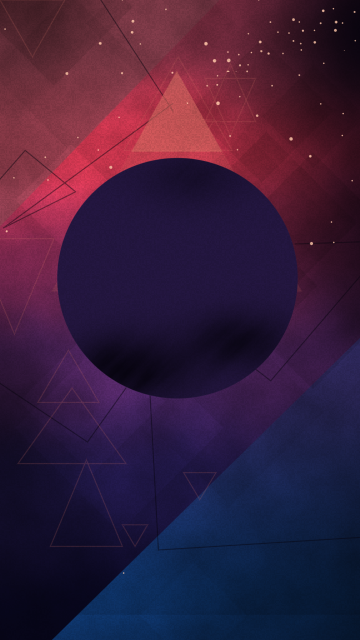
Give the GLSL for this background, as a WebGL 1 fragment shader.

```glsl
precision highp float;
// Dark disc before a triangle on a red-to-indigo dusk, with diagonal facets, thin outlines and stars.
uniform vec2 u_resolution;

// Lengths are in canvas widths; the canvas is about 1.78 tall.
const vec2 DISC_CENTER = vec2(0.493, 1.005);
const float DISC_RADIUS = 0.334;
const vec2 TRI_APEX = vec2(0.491, 1.581);
const float LINE_WIDTH = 0.0028;
const float STAR_CELLS = 34.0;
const vec3 NIGHT = vec3(0.03, 0.025, 0.11);
const vec3 INDIGO = vec3(0.115, 0.085, 0.26);
const vec3 VIOLET = vec3(0.30, 0.14, 0.36);
const vec3 PLUM = vec3(0.50, 0.16, 0.32);
const vec3 RED = vec3(0.76, 0.20, 0.29);
const vec3 ROSE = vec3(0.54, 0.20, 0.28);
const vec3 DUSTY = vec3(0.53, 0.26, 0.31);
const vec3 PEACH = vec3(0.82, 0.43, 0.38);
const vec3 BLUE = vec3(0.05, 0.20, 0.40);
const vec3 SLATE = vec3(0.16, 0.15, 0.34);
const vec3 DISC_COLOR = vec3(0.135, 0.085, 0.245);
const vec3 BLACK = vec3(0.02, 0.01, 0.05);
const vec3 STAR_COLOR = vec3(1.0, 0.78, 0.66);

float pixel;

float hash(vec2 p) {
  p = fract(p * vec2(0.1031, 0.1137));
  p += dot(p, p.yx + 33.33);
  return fract((p.x + p.y) * p.x * 7.13);
}

float noise(vec2 p) {
  vec2 i = floor(p), f = fract(p);
  f *= f * (3.0 - 2.0 * f);
  return mix(mix(hash(i), hash(i + vec2(1, 0)), f.x),
             mix(hash(i + vec2(0, 1)), hash(i + 1.0), f.x), f.y);
}

float fbm(vec2 p) {
  float sum = 0.0, gain = 0.5;
  for (int i = 0; i < 5; i++) {
    sum += gain * noise(p);
    p = mat2(1.6, 1.2, -1.2, 1.6) * p + 7.3;
    gain *= 0.5;
  }
  return sum;
}

float spot(vec2 p, vec2 c, vec2 r) { vec2 q = (p - c) / r; return exp(-dot(q, q)); }
float fill(float d) { return 1.0 - smoothstep(-pixel, pixel, d); }
float stroke(float d) { return fill(abs(d) - LINE_WIDTH * 0.5); }

// Isosceles triangle; a negative height points it downward.
float triangle(vec2 p, vec2 apex, float height, float halfBase) {
  vec2 q = p - apex;
  q.y *= -sign(height);
  float k = halfBase / abs(height);
  return max(q.y - abs(height), (abs(q.x) - q.y * k) / sqrt(1.0 + k * k));
}

float segment(vec2 p, vec2 a, vec2 b) {
  vec2 e = b - a;
  return length(p - a - e * clamp(dot(p - a, e) / dot(e, e), 0.0, 1.0));
}

vec3 sky(vec2 p) {
  float y = p.y + (fbm(p * 4.0) - 0.5) * 0.16;
  vec3 c = mix(NIGHT, INDIGO, smoothstep(0.05, 0.48, y));
  c = mix(c, VIOLET, smoothstep(0.45, 0.78, y));
  c = mix(c, PLUM, smoothstep(0.80, 1.08, y));
  c = mix(c, RED, smoothstep(1.05, 1.34, y));
  c = mix(c, ROSE, smoothstep(1.36, 1.65, y));
  float upperLeft = dot(p - vec2(0.61, 1.778), vec2(-0.718, 0.696));
  c = mix(c, DUSTY, 0.75 * fill(-upperLeft));
  c *= 1.0 - 0.45 * spot(p, vec2(0.0, 1.8), vec2(0.28));
  c *= 1.0 - 0.5 * spot(p, vec2(0.0, 0.55), vec2(0.22, 0.4));
  c = mix(c, BLACK, 0.97 * spot(p, vec2(1.04, 1.70), vec2(0.34, 0.42)));
  return mix(c, BLACK, 0.75 * spot(p, vec2(1.06, 1.12), vec2(0.23, 0.42)));
}

// Faint overlapping rotated squares.
float facets(vec2 p) {
  float sum = 0.0;
  for (int i = 0; i < 18; i++) {
    float n = float(i) + 1.0;
    vec2 q = p - vec2(hash(vec2(n, 3.7)), 1.78 * hash(vec2(n, 19.1)));
    q = mat2(0.707, 0.707, -0.707, 0.707) * q;
    float size = 0.07 + 0.17 * hash(vec2(n, 41.3));
    sum += (hash(vec2(n, 67.9)) - 0.5) * fill(max(abs(q.x), abs(q.y)) - size);
  }
  return sum;
}

float darkLines(vec2 p) {
  float d = segment(p, vec2(0.417, 0.678), vec2(0.44, 0.25));
  d = min(d, segment(p, vec2(0.44, 0.25), vec2(1.0, 0.285)));
  d = min(d, segment(p, vec2(0.82, 1.10), vec2(1.0, 1.106)));
  d = min(d, segment(p, vec2(1.0, 1.01), vec2(0.752, 0.72)));
  d = min(d, segment(p, vec2(0.752, 0.72), vec2(0.70, 0.76)));
  d = min(d, segment(p, vec2(0.0, 0.713), vec2(0.243, 0.55)));
  d = min(d, segment(p, vec2(0.243, 0.55), vec2(0.35, 0.70)));
  d = min(d, segment(p, vec2(0.0, 1.28), vec2(0.07, 1.36)));
  d = min(d, segment(p, vec2(0.07, 1.36), vec2(0.21, 1.245)));
  d = min(d, segment(p, vec2(0.21, 1.245), vec2(0.01, 1.145)));
  d = min(d, segment(p, vec2(0.01, 1.145), vec2(0.48, 1.49)));
  return min(d, segment(p, vec2(0.28, 1.778), vec2(0.48, 1.47)));
}

float paleLines(vec2 p) {
  float s = stroke(triangle(p, vec2(0.495, 1.62), 0.26, 0.15));
  s += stroke(triangle(p, vec2(0.64, 1.60), 0.16, 0.07));
  s += stroke(triangle(p, vec2(0.64, 1.40), -0.16, 0.07));
  s += stroke(triangle(p, vec2(0.545, 1.36), -0.085, 0.05));
  s += stroke(triangle(p, vec2(0.09, 1.62), -0.158, 0.09));
  s += stroke(triangle(p, vec2(0.04, 0.85), -0.265, 0.11));
  s += stroke(triangle(p, vec2(0.19, 0.805), 0.145, 0.085));
  s += stroke(triangle(p, vec2(0.20, 0.70), 0.21, 0.15));
  s += stroke(triangle(p, vec2(0.24, 0.50), 0.24, 0.10));
  s += stroke(triangle(p, vec2(0.375, 0.26), -0.06, 0.035));
  return s + stroke(triangle(p, vec2(0.555, 0.39), -0.075, 0.045));
}

float stars(vec2 p) {
  vec2 cell = floor(p * STAR_CELLS);
  vec2 jitter = vec2(hash(cell + 5.3), hash(cell + 81.7));
  float trail = segment(p, vec2(0.64, 1.62), vec2(1.0, 1.73));
  float density = 0.55 * exp(-trail * trail * 450.0) + 0.09 * smoothstep(0.9, 1.2, p.y);
  float radius = mix(0.0018, 0.005, pow(hash(cell + 29.9), 4.0));
  float d = length(p - (cell + 0.25 + 0.5 * jitter) / STAR_CELLS);
  return step(hash(cell + 53.1), density) * fill(d - radius);
}

vec3 disc(vec2 p) {
  vec2 q = mat2(0.707, -0.707, 0.707, 0.707) * p;
  float streaks = 0.65 + 0.7 * fbm(q * vec2(5.0, 28.0));
  float shade = spot(p, vec2(0.36, 0.75), vec2(0.16, 0.09));
  shade += 0.7 * spot(p, vec2(0.67, 0.83), vec2(0.14, 0.08));
  shade += 0.4 * spot(p, vec2(0.54, 1.29), vec2(0.15, 0.08));
  return mix(DISC_COLOR, BLACK, clamp(shade * streaks, 0.0, 0.95));
}

void main() {
  vec2 p = gl_FragCoord.xy / u_resolution.x;
  pixel = 0.75 / u_resolution.x;
  vec3 color = sky(p);

  // Blue diagonal plane
  float plane = dot(p - vec2(0.144, 0.0), vec2(0.70, -0.714));
  vec3 planeColor = mix(BLUE, SLATE, smoothstep(0.1, 0.75, p.y)) * exp(-1.5 * max(plane, 0.0));
  planeColor *= 1.0 + 0.15 * fill(p.y - 0.07);
  color = mix(color, planeColor, 0.9 * fill(-plane));

  // Surface texture and outlines
  color *= 1.0 + 0.22 * facets(p);
  color *= 0.78 + 0.44 * fbm(p * 9.0);
  color = mix(color, BLACK, 0.5 * stroke(darkLines(p)));
  color = mix(color, PEACH, 0.2 * min(paleLines(p), 1.0));

  // Triangle with a bright tip, then stars and disc
  color = mix(color, PEACH, 0.16 * fill(triangle(p, TRI_APEX, 0.613, 0.348)));
  color = mix(color, PEACH, 0.48 * fill(triangle(p, TRI_APEX, 0.225, 0.126)));
  color = mix(color, STAR_COLOR, 0.85 * stars(p));
  color = mix(color, disc(p), fill(length(p - DISC_CENTER) - DISC_RADIUS));

  color *= 0.95 + 0.1 * hash(floor(p * 288.0));
  gl_FragColor = vec4(color, 1.0);
}
```
